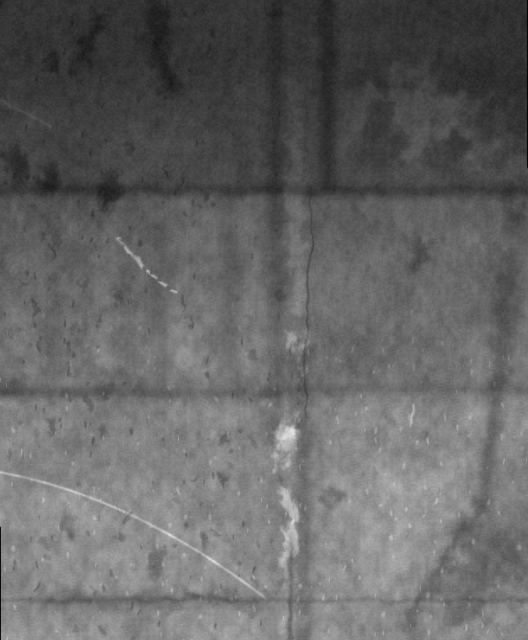
Give the GLSL for this texture, as a Shadertoy shader.

```glsl
const float SEAM_TOP = 0.298;
const float SEAM_MID = 0.615;
const float SEAM_LOW = 0.938;
const float TOP_TONE = 0.205;
const float GRAIN = 0.05;
const float MOTTLE = 0.30;
const float BLOT_ROUGHNESS = 0.035;
const float LINE_ROUGHNESS = 0.010;
// Centre and radii of dark blots
const vec4 BLOTS[11] = vec4[11](
    vec4(0.170, 0.300, 0.019, 0.042), vec4(0.080, 0.285, 0.016, 0.033),
    vec4(0.027, 0.255, 0.020, 0.038), vec4(0.080, 0.102, 0.016, 0.022),
    vec4(0.800, 0.330, 0.020, 0.045), vec4(0.655, 0.395, 0.016, 0.042),
    vec4(0.520, 0.775, 0.016, 0.018), vec4(0.240, 0.880, 0.013, 0.033),
    vec4(0.110, 0.822, 0.018, 0.024), vec4(0.020, 0.608, 0.045, 0.024),
    vec4(0.165, 0.608, 0.024, 0.018));

float hash(vec2 p) {
    return fract(sin(dot(p, vec2(127.1, 311.7))) * 43758.5453);
}

float noise(vec2 p) {
    vec2 i = floor(p), f = fract(p);
    f = f * f * (3.0 - 2.0 * f);
    return mix(mix(hash(i), hash(i + vec2(1, 0)), f.x),
               mix(hash(i + vec2(0, 1)), hash(i + vec2(1, 1)), f.x), f.y);
}

float fbm(vec2 p) {
    float sum = 0.0, amp = 0.5;
    for (int i = 0; i < 5; i++) {
        sum += amp * noise(p);
        p = mat2(1.6, 1.2, -1.2, 1.6) * p + 7.3;
        amp *= 0.5;
    }
    return sum;
}

// Soft line of given half width
float band(float d, float w) { return exp(-d * d / (w * w)); }

// Smooth window between a and b
float span(float x, float a, float b, float s) {
    return smoothstep(a - s, a + s, x) * (1.0 - smoothstep(b - s, b + s, x));
}

float blot(vec2 p, vec2 c, vec2 r) {
    return 1.0 - smoothstep(0.3, 1.3, length((p - c) / r));
}

float segment(vec2 p, vec2 a, vec2 b) {
    vec2 ab = b - a;
    return length(p - a - ab * clamp(dot(p - a, ab) / dot(ab, ab), 0.0, 1.0));
}

// Scattered oval flecks, one candidate per cell
float flecks(vec2 p, float cells, float density, float seed) {
    vec2 g = p * cells, id = floor(g);
    float m = 0.0;
    for (int j = -1; j <= 1; j++)
    for (int i = -1; i <= 1; i++) {
        vec2 c = id + vec2(i, j);
        vec2 o = vec2(hash(c + seed + 3.1), hash(c + seed + 8.7));
        float keep = step(hash(c + seed), density) * (0.4 + 0.6 * o.x);
        m = max(m, keep * blot(g, c + o, vec2(0.2, 0.34) * (0.5 + o.yx)));
    }
    return m;
}

void mainImage(out vec4 fragColor, in vec2 fragCoord) {
    // Height units, y measured downward
    vec2 p = vec2(fragCoord.x, iResolution.y - fragCoord.y) / iResolution.y;
    float width = iResolution.x / iResolution.y;
    vec2 rough = vec2(fbm(p * 50.0), fbm(p * 50.0 + 40.0)) - 0.48;
    vec2 q = p + rough * BLOT_ROUGHNESS, s = p + rough * LINE_ROUGHNESS;
    float left = 1.0 - smoothstep(0.38, 0.5, p.x);

    // Panels brighten downward in steps
    float v = TOP_TONE + 0.07 * smoothstep(0.02, 0.29, p.y);
    v += 0.08 * smoothstep(0.29, 0.32, s.y) + 0.09 * smoothstep(0.31, 0.58, p.y);
    v += 0.07 * smoothstep(0.60, 0.64, s.y) + 0.03 * smoothstep(0.64, 0.9, p.y);
    v += 0.04 * blot(p, vec2(0.64, 0.72), vec2(0.14, 0.18));

    // Mottling, plaster texture and vertical stains
    float fine = fbm(p * vec2(90.0, 62.0)) - 0.48, patchy = fbm(p * vec2(45.0, 32.0) + 9.0);
    v *= 1.0 + MOTTLE * (fbm(p * 9.0 + 3.0) - 0.48 + fine + 0.7 * (patchy - 0.48));
    float streak = noise(vec2(p.x * 36.0, p.y * 2.0)) - 0.5;
    v *= 1.0 + 0.2 * streak * left * span(p.y, 0.31, 0.61, 0.03);

    // Horizontal seams, broken and soft
    float wear = 0.5 + patchy;
    float midY = SEAM_MID - 0.006 * smoothstep(0.38, 0.48, p.x);
    v *= 1.0 - 0.23 * wear * band(s.y - SEAM_TOP, 0.010);
    v *= 1.0 - (0.12 + 0.08 * left) * wear * band(s.y - midY, 0.009);
    v *= 1.0 - 0.22 * wear * span(p.x, 0.06, 0.42, 0.03) * band(q.y - SEAM_LOW, 0.013);
    v *= 1.0 - 0.15 * wear * band(s.y - SEAM_LOW, 0.004);

    // Central joint: shadows, pale filling, crack
    float joint = 0.462 - 0.018 * smoothstep(0.58, 0.70, p.y) + 0.009 * smoothstep(0.72, 0.83, p.y);
    v *= 1.0 - 0.22 * band(s.x - 0.431, 0.013) * (1.0 - 0.6 * smoothstep(0.3, 0.6, p.y));
    v *= 1.0 - 0.32 * band(s.x - 0.512, 0.015) * (1.0 - smoothstep(0.28, 0.31, p.y));
    v *= 1.0 - 0.19 * band(s.x - 0.476, 0.013) * smoothstep(0.45, 0.7, p.y);
    float filling = span(q.x, joint - 0.012, joint + 0.012, 0.005) * smoothstep(0.3, 0.55, patchy);
    v += filling * (0.06 * smoothstep(0.07, 0.3, p.y) + 0.14 * span(p.y, 0.51, 0.88, 0.02));
    float crackX = 0.483 + 0.012 * (noise(vec2(p.y * 16.0, 1.0)) - 0.5) - 0.008 * smoothstep(0.45, 0.6, p.y);
    v *= 1.0 - 0.25 * wear * band(s.x - crackX, 0.002) * span(p.y, 0.31, 0.66, 0.03);
    v *= 1.0 - 0.30 * wear * band(s.x - 0.454, 0.005) * smoothstep(0.82, 0.87, p.y);

    // Slanting stain and weathered corners at the right
    float stain = min(segment(s, vec2(0.795, 0.44), vec2(0.785, 0.54)), segment(s, vec2(0.785, 0.54), vec2(0.755, 0.78)));
    stain = min(stain, segment(q, vec2(0.755, 0.78), vec2(0.64, 0.97)));
    v *= 1.0 - 0.25 * band(stain, mix(0.020, 0.012, smoothstep(0.5, 0.7, p.y)));
    float corner = smoothstep(0.38, 0.58, fbm(p * 17.0 + 20.0));
    v *= 1.0 - 0.25 * corner * smoothstep(0.62, 0.76, p.x) * smoothstep(0.78, 0.86, p.y);
    v *= 1.0 + (0.16 - 0.34 * corner) * smoothstep(0.52, 0.6, p.x) * span(p.y, 0.09, 0.27, 0.03);

    // Large dark blots
    float dark = band(segment(q, vec2(0.152, 0.035), vec2(0.122, 0.10)), 0.011);
    dark = max(dark, band(segment(q, vec2(0.245, 0.02), vec2(0.245, 0.10)), 0.016));
    dark = max(dark, band(segment(q, vec2(0.245, 0.10), vec2(0.27, 0.14)), 0.011));
    for (int i = 0; i < 11; i++)
        dark = max(dark, (i < 4 ? 1.0 : 0.65) * blot(q, BLOTS[i].xy, BLOTS[i].zw));
    v *= 1.0 - 0.36 * dark;

    // Small dark and pale flecks
    v *= 1.0 - (0.08 + 0.17 * left) * max(flecks(q, 34.0, 0.14, 5.0), flecks(s, 68.0, 0.10, 17.0));
    v += 0.13 * flecks(s, 85.0, 0.09, 31.0) * smoothstep(0.3, 0.7, p.y);
    v += 0.15 * blot(q, vec2(0.455, 0.678), vec2(0.022, 0.010)) + 0.09 * blot(q, vec2(0.293, 0.56), vec2(0.013, 0.03));
    v += 0.18 * band(segment(s, vec2(0.645, 0.635), vec2(0.645, 0.658)), 0.0025);

    // Pale curved scratches
    float arc = p.y - (0.738 + 0.181 * p.x + 0.706 * p.x * p.x), slope = 0.181 + 1.412 * p.x;
    v += 0.19 * wear * band(arc / sqrt(1.0 + slope * slope), 0.0022) * (1.0 - smoothstep(0.41, 0.42, p.x));
    float nick = min(segment(s, vec2(0.183, 0.372), vec2(0.23, 0.424)), segment(s, vec2(0.23, 0.424), vec2(0.289, 0.469)));
    v += 0.28 * band(nick, 0.0028) * smoothstep(0.25, 0.7, noise(p * 160.0));
    v += 0.05 * band(segment(s, vec2(0.0, 0.157), vec2(0.08, 0.197)), 0.0025);

    // Grain and black border slivers
    v += GRAIN * (noise(p * 380.0) - 0.5);
    float sliver = (1.0 - smoothstep(0.001, 0.0025, p.x)) * smoothstep(0.822, 0.824, p.y);
    sliver += smoothstep(width - 0.0025, width - 0.001, p.x) * (1.0 - smoothstep(0.26, 0.265, p.y));
    fragColor = vec4(vec3(clamp(v * (1.0 - 0.9 * sliver), 0.0, 1.0)), 1.0);
}
```
